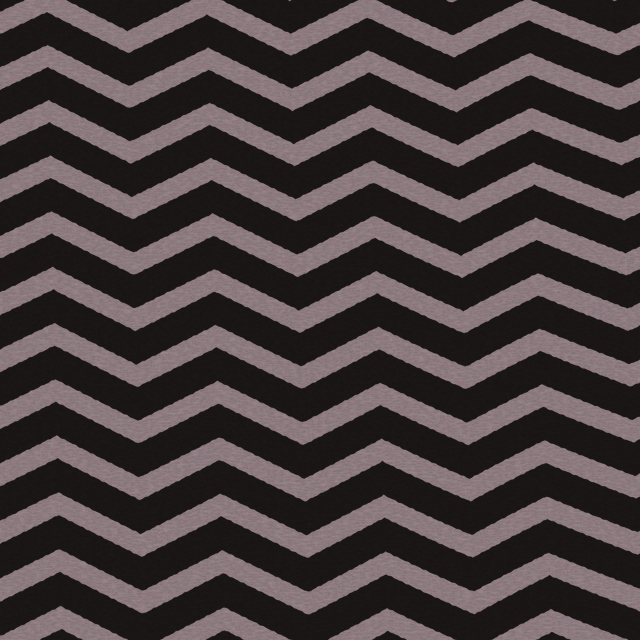
Reproduce this pattern procedurally as a WebGL 2 fragment shader.

```glsl
#version 300 es
precision highp float;

uniform vec2 u_resolution;
out vec4 fragColor;

// Zigzag layout, in canvas units with y measured down from the top
const vec2  FIRST_PEAK   = vec2(0.0725, 0.0703);
const float PERIOD       = 0.2505;
const float PERIOD_GROW  = 0.0050;   // wider towards the bottom
const float LEAN         = 0.0235;   // peaks drift right going down
const float ROW_PITCH    = 0.0861;
const float ROW_STRETCH  = 0.00174;  // rows spread slightly going down
const float STRIPE_SHARE = 0.402;    // light part of each row
const float AMPLITUDE    = 0.0617;
const float AMP_GROW     = 0.0030;
const float AMP_LOSS     = 0.0090;   // flatter near the right side
const float TILT_TOP     = 0.0175;
const float TILT_BOTTOM  = 0.0060;
const vec2  VALLEY_PHASE = vec2(0.49, 0.547); // left and right side

// Cloth
const float EDGE_SOFT    = 0.0011;
const float EDGE_WOBBLE  = 0.0004;
const vec2  SLUB_SCALE   = vec2(85.0, 310.0);
const vec2  STITCH_SCALE = vec2(384.0, 320.0);
const float TINT_AMOUNT  = 0.022;
const vec3  INK          = vec3(0.098, 0.086, 0.082);
const vec3  MAUVE_DARK   = vec3(0.53, 0.46, 0.48);
const vec3  MAUVE_LIGHT  = vec3(0.58, 0.51, 0.53);

vec2 hash2(vec2 c) {
    vec2 s = vec2(dot(c, vec2(127.1, 311.7)), dot(c, vec2(269.5, 183.3)));
    return fract(sin(s) * 43758.5);
}

// Distance to the nearest scattered point
float cellular(vec2 p) {
    vec2 cell = floor(p), f = fract(p);
    float nearest = 2.0;
    for (int j = -1; j <= 1; j++) {
        for (int i = -1; i <= 1; i++) {
            vec2 o = vec2(i, j);
            nearest = min(nearest, length(o + hash2(cell + o) - f));
        }
    }
    return nearest;
}

// 0 at a peak, 1 at a valley
float zigzag(vec2 p) {
    float phase = (p.x - FIRST_PEAK.x - LEAN * p.y) / (PERIOD + PERIOD_GROW * p.y);
    float f = fract(phase);
    float valley = mix(VALLEY_PHASE.x, VALLEY_PHASE.y, p.x);
    return min(f / valley, (1.0 - f) / (1.0 - valley));
}

// Signed distance to the light stripes, negative inside
float stripeDistance(vec2 p) {
    float amp = AMPLITUDE + AMP_GROW * p.y - AMP_LOSS * smoothstep(0.6, 1.0, p.x);
    float tilt = mix(TILT_TOP, TILT_BOTTOM, p.y) * (p.x - FIRST_PEAK.x);
    float s = (p.y - FIRST_PEAK.y - tilt - amp * zigzag(p)) / ROW_PITCH;
    float row = s - ROW_STRETCH * s * s;
    float halfShare = 0.5 * STRIPE_SHARE;
    float d = abs(fract(row - halfShare + 0.5) - 0.5) - halfShare;
    float slope = 2.0 * amp / PERIOD;
    return d * ROW_PITCH * inversesqrt(1.0 + slope * slope);
}

void main() {
    vec2 p = gl_FragCoord.xy / u_resolution;
    p.y = 1.0 - p.y;

    // Knit grain: long slubs and single stitches
    float drift = 0.003 * (sin(p.x * 23.0) + 0.5 * sin(p.x * 61.0 + p.y * 9.0));
    float slub = cellular((p + vec2(0.0, drift)) * SLUB_SCALE) - 0.5;
    vec2 stitch = hash2(floor(p * STITCH_SCALE)) - 0.5;

    // Stripe mask with slightly uneven edges
    float wobble = sin(p.x * 410.0 + p.y * 37.0) + 0.6 * sin(p.x * 733.0 - p.y * 91.0);
    float d = stripeDistance(p) + EDGE_WOBBLE * wobble;
    float soft = max(EDGE_SOFT, 0.6 / min(u_resolution.x, u_resolution.y));
    float light = 1.0 - smoothstep(-soft, soft, d);

    // Colour
    float shade = 0.5 + 1.3 * slub + 0.55 * stitch.x;
    vec3 mauve = mix(MAUVE_DARK, MAUVE_LIGHT, shade);
    mauve += TINT_AMOUNT * stitch.y * vec3(1.0, -0.1, -0.8);
    vec3 ink = INK * (1.0 + 0.10 * stitch.x + 0.12 * slub);
    fragColor = vec4(mix(ink, mauve, light), 1.0);
}
```
